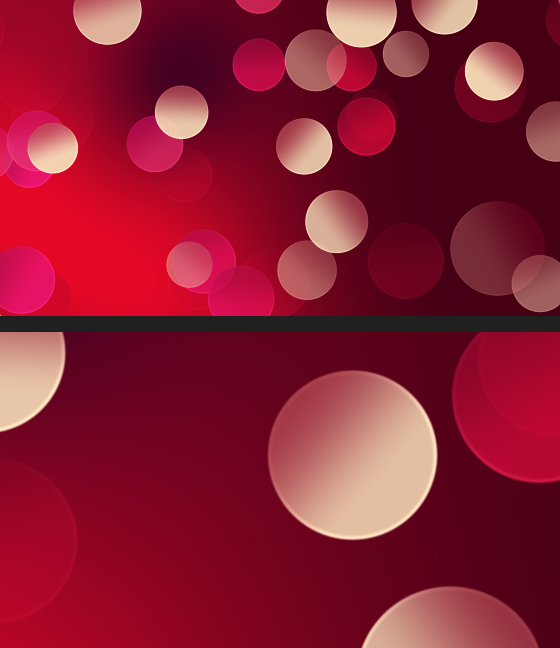
Top, the full canvas; bottom, a detail of the centre.
Give the GLSL for this background, as a WebGL 1 fragment shader.

```glsl
precision highp float;
// Crisp translucent bokeh discs in crimson, rose and cream over a dark red glow.

uniform vec2 u_resolution;

#define WINE     vec3(0.27, 0.00, 0.08)
#define CRIMSON  vec3(0.57, 0.02, 0.15)
#define SCARLET  vec3(0.90, 0.03, 0.15)
#define PLUM     vec3(0.23, 0.00, 0.13)
#define RUBY     vec3(0.82, 0.03, 0.20)
#define MAGENTA  vec3(0.92, 0.08, 0.45)
#define ROSE     vec3(0.85, 0.49, 0.47)
#define CREAM    vec3(0.96, 0.85, 0.71)
#define EDGE     0.0016
#define RIM      0.006
#define JITTER   0.8

vec3 hash3(vec2 p) {
    vec3 q = fract(p.xyx * vec3(0.1031, 0.1030, 0.0973));
    q += dot(q, q.yxz + 33.33);
    return fract((q.xxy + q.yzz) * q.zyx);
}

float glow(vec2 p, vec2 centre, float radius) {
    vec2 d = (p - centre) / radius;
    return exp(-dot(d, d));
}

// Smooth backdrop: red light at the lower left, wine shade at the right
vec3 backdrop(vec2 p) {
    p += 0.03 * sin(p.yx * 5.0 + vec2(0.4, 1.7));
    vec3 color = mix(CRIMSON, WINE, smoothstep(0.35, 1.55, p.x + 0.25 * p.y));
    float light = glow(p, vec2(0.0, 0.38), 0.40) + 0.85 * glow(p, vec2(0.5, 0.06), 0.38);
    color = mix(color, SCARLET, min(light, 1.0));
    return mix(color, PLUM, 0.9 * glow(p, vec2(0.55, 0.74), 0.25));
}

// One layer of scattered discs, each shaded from shade to tint
// radii: smallest and largest radius; share: part of the cells that hold a disc
vec3 discs(vec3 color, vec2 p, float cell, float seed, float share,
           vec2 radii, vec3 shade, vec3 tint, float opacity) {
    float soft = max(EDGE, 0.6 / u_resolution.y);
    vec2 home = floor(p / cell);
    for (int j = -1; j <= 1; j++) {
        for (int i = -1; i <= 1; i++) {
            vec2 id = home + vec2(float(i), float(j));
            vec3 place = hash3(id + seed);
            vec3 look = hash3(id + seed + 57.0);
            vec2 d = p - (id + 0.5 + JITTER * (place.xy - 0.5)) * cell;
            float radius = mix(radii.x, radii.y, look.x);
            float edge = length(d) - radius;
            float cover = step(place.z, share) * (1.0 - smoothstep(-soft, soft, edge));

            // Light falls mostly from below, with a random tilt
            float angle = -1.57 + 2.2 * (look.y - 0.5);
            float lit = 0.5 + 0.5 * dot(d, vec2(cos(angle), sin(angle))) / radius;
            lit = smoothstep(0.0, 0.75, lit);
            float rim = smoothstep(-RIM, -0.3 * RIM, edge) * (0.4 + 0.6 * lit);

            vec3 fill = mix(shade, tint, lit) + 0.06 * rim;
            float alpha = opacity * mix(0.75, 1.0, look.z) * mix(0.8, 1.0, lit);
            color = mix(color, fill, cover * min(alpha + 0.1 * rim * opacity, 1.0));
        }
    }
    return color;
}

void main() {
    vec2 p = gl_FragCoord.xy / u_resolution.y;
    vec3 color = backdrop(p);

    // Hot pink on the left turns to ruby on the right
    vec3 vivid = mix(MAGENTA, RUBY, smoothstep(0.2, 1.4, p.x));
    vec3 blush = mix(vivid, ROSE, 0.25);

    // Faint discs at the back, then vivid, dusky and cream ones
    color = discs(color, p, 0.34, 11.0, 0.60, vec2(0.08, 0.13), CRIMSON, RUBY, 0.32);
    color = discs(color, p, 0.90, 23.0, 0.40, vec2(0.14, 0.17), CRIMSON, ROSE, 0.38);
    color = discs(color, p, 0.34, 37.0, 0.62, vec2(0.07, 0.11), 0.8 * vivid, vivid, 0.95);
    color = discs(color, p, 0.44, 52.0, 0.50, vec2(0.08, 0.11), 0.9 * vivid, blush, 0.85);
    color = discs(color, p, 0.38, 71.0, 0.42, vec2(0.07, 0.10), 0.9 * ROSE, mix(ROSE, CREAM, 0.5), 0.62);
    color = discs(color, p, 0.42, 95.0, 0.64, vec2(0.08, 0.113), mix(CRIMSON, ROSE, 0.6), CREAM, 0.97);

    gl_FragColor = vec4(color, 1.0);
}
```
